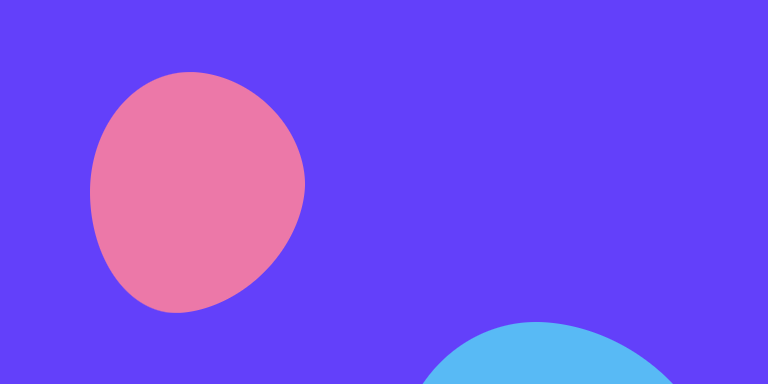
Reproduce this background procedurally as a Shadertoy shader.

```glsl
// Two flat organic blobs, pink and sky blue, on a violet background.

const vec3 VIOLET = vec3(0.390, 0.250, 0.982);
const vec3 PINK   = vec3(0.925, 0.472, 0.659);
const vec3 SKY    = vec3(0.347, 0.730, 0.961);

// Bounds are left, bottom, right, top, in units of canvas height.
const vec4 PINK_BOUNDS = vec4(0.2344, 0.1849, 0.7943, 0.8125);
const vec4 SKY_BOUNDS  = vec4(1.0313, -0.62, 1.8906, 0.1615);

// Where the outline touches its bounds: left y, bottom x, right y, top x.
const vec4 PINK_TOUCH = vec4(0.5, 0.4583, 0.5208, 0.4948);
const vec4 SKY_TOUCH  = vec4(-0.2292, 1.39, -0.3229, 1.3958);

// Corner roundness (2 is elliptic): top left, top right, bottom right, bottom left.
const vec4 PINK_POWER = vec4(2.0, 1.89, 1.82, 2.0);
const vec4 SKY_POWER  = vec4(2.0, 1.9, 2.0, 2.0);

// Approximate signed distance to one superelliptic corner, open on its inner sides.
float cornerDistance(vec2 p, vec2 center, vec2 extreme, float power) {
    vec2 radii = extreme - center;
    vec2 q = max((p - center) / radii, 0.0);
    float norm = pow(pow(q.x, power) + pow(q.y, power), 1.0 / power);
    return (norm - 1.0) * min(abs(radii.x), abs(radii.y));
}

// A blob is the intersection of its four corners.
float blobDistance(vec2 p, vec4 bounds, vec4 touch, vec4 power) {
    float topLeft     = cornerDistance(p, touch.wx, bounds.xw, power.x);
    float topRight    = cornerDistance(p, touch.wz, bounds.zw, power.y);
    float bottomRight = cornerDistance(p, touch.yz, bounds.zy, power.z);
    float bottomLeft  = cornerDistance(p, touch.yx, bounds.xy, power.w);
    return max(max(topLeft, topRight), max(bottomRight, bottomLeft));
}

// Coverage with an edge one pixel wide.
float coverage(float dist) {
    return clamp(0.5 - dist * iResolution.y, 0.0, 1.0);
}

void mainImage(out vec4 fragColor, in vec2 fragCoord) {
    vec2 p = fragCoord / iResolution.y;

    float pinkDist = blobDistance(p, PINK_BOUNDS, PINK_TOUCH, PINK_POWER);
    float skyDist  = blobDistance(p, SKY_BOUNDS, SKY_TOUCH, SKY_POWER);

    vec3 color = mix(VIOLET, PINK, coverage(pinkDist));
    color = mix(color, SKY, coverage(skyDist));
    fragColor = vec4(color, 1.0);
}
```
